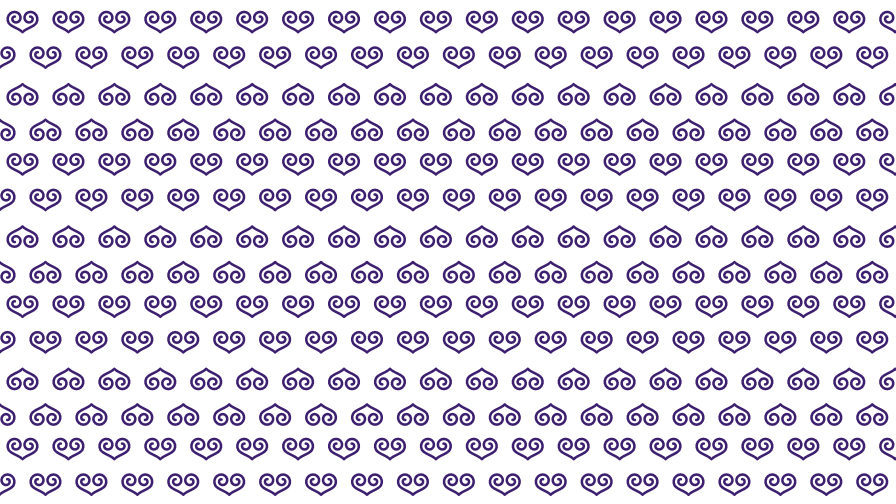
This pattern is drawn by a WebGL 1 fragment shader. Its source:

```glsl
precision highp float;
// Staggered rows of curled purple hearts on white, turned over every two rows.

uniform vec2 u_resolution;

const float CANVAS_WIDTH = 768.0;          // design units across the canvas
const vec2 CELL = vec2(39.37, 30.5);       // spacing of columns and rows
const float TOP_MARGIN = 4.1;
const float HALF_STROKE = 1.08;
const vec3 PAPER = vec3(1.0);
const vec3 INK = vec3(0.24, 0.12, 0.44);

const int CURL_STEPS = 24;
const int FLANK_STEPS = 8;
const float CURL_START = -0.6;
const float CURL_END = 7.6;

float segmentDistance(vec2 p, vec2 a, vec2 b) {
  vec2 ab = b - a;
  float t = clamp(dot(p - a, ab) / dot(ab, ab), 0.0, 1.0);
  return length(p - a - ab * t);
}

// Spiral of the lobe, winding inwards as the angle grows.
vec2 curlPoint(float angle) {
  float radius = 6.5 - 0.65 * angle;
  return vec2(6.2, 2.9) + radius * vec2(cos(angle), sin(angle));
}

vec2 cubicPoint(vec2 a, vec2 b, vec2 c, vec2 d, float t) {
  float s = 1.0 - t;
  return s * s * s * a + 3.0 * s * s * t * b + 3.0 * s * t * t * c + t * t * t * d;
}

// Distance to the centre line of an upright heart, mirrored about x = 0.
float heartDistance(vec2 p) {
  p.x = abs(p.x);
  vec2 start = curlPoint(CURL_START);
  float dist = 1000.0;

  vec2 previous = start;
  for (int i = 1; i <= CURL_STEPS; i++) {
    float t = float(i) / float(CURL_STEPS);
    vec2 next = curlPoint(mix(CURL_START, CURL_END, t));
    dist = min(dist, segmentDistance(p, previous, next));
    previous = next;
  }

  // Flank sweeping down to the pointed tip.
  previous = start;
  for (int i = 1; i <= FLANK_STEPS; i++) {
    float t = float(i) / float(FLANK_STEPS);
    vec2 next = cubicPoint(start, vec2(9.7, -4.4), vec2(3.0, -5.7), vec2(0.0, -8.9), t);
    dist = min(dist, segmentDistance(p, previous, next));
    previous = next;
  }
  return dist;
}

// Heart-local coordinates, with rows counted down from the top edge.
vec2 heartCoordinates(vec2 fromTop) {
  float y = fromTop.y - TOP_MARGIN;
  float row = floor(y / CELL.y);
  float stagger = 0.5 * mod(row, 2.0);
  float facing = mod(row, 4.0) < 2.0 ? 1.0 : -1.0;
  float x = (fract(fromTop.x / CELL.x - stagger + 0.01) - 0.5) * CELL.x;
  float down = y - (row + 0.5) * CELL.y;
  return vec2(x, -facing * down - 0.7);
}

void main() {
  float unitsPerPixel = CANVAS_WIDTH / u_resolution.x;
  vec2 fromTop = vec2(gl_FragCoord.x, u_resolution.y - gl_FragCoord.y) * unitsPerPixel;

  float edge = heartDistance(heartCoordinates(fromTop)) - HALF_STROKE;
  float coverage = clamp(0.5 - edge / unitsPerPixel, 0.0, 1.0);
  gl_FragColor = vec4(mix(PAPER, INK, coverage), 1.0);
}
```
